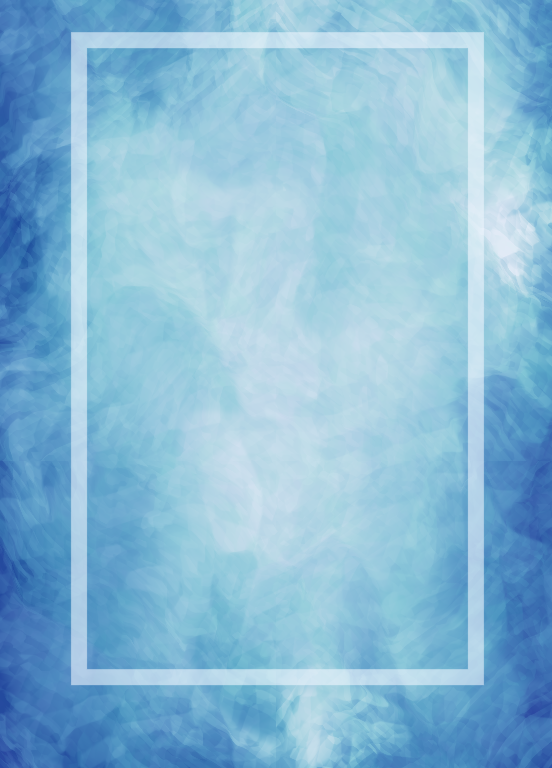
Write a Shadertoy shader that draws this background.

```glsl
// Icy blue brushed watercolour with dark edges and a translucent white frame.

vec3 hash3(vec2 p) {
    vec3 q = vec3(dot(p, vec2(127.1, 311.7)),
                  dot(p, vec2(269.5, 183.3)),
                  dot(p, vec2(419.2, 371.9)));
    return fract(sin(q) * 43758.5);
}

mat2 rotate(float a) {
    return mat2(cos(a), sin(a), -sin(a), cos(a));
}

// Soft-edged cellular noise: each cell holds a random triple in -1..1.
vec3 paintCells(vec2 p) {
    vec2 cell = floor(p);
    vec3 sum = vec3(0.0);
    float total = 0.0;
    for (int j = -1; j <= 1; j++)
    for (int i = -1; i <= 1; i++) {
        vec2 id = cell + vec2(i, j);
        vec3 h = hash3(id);
        vec2 d = p - id - 0.15 - 0.7 * h.xy;
        float w = exp(-24.0 * dot(d, d));
        sum += w * (2.0 * hash3(id + 37.0) - 1.0);
        total += w;
    }
    return sum / max(total, 1e-12);
}

// Broad lightness: dark borders plus soft pools of light and shade.
float washTone(vec2 uv) {
    const vec4 pools[12] = vec4[12](  // x, y, radius, strength
        vec4(0.02, 0.82, 0.09, -0.20), vec4(0.24, 0.95, 0.10, -0.25),
        vec4(0.82, 0.94, 0.16,  0.12), vec4(0.94, 0.70, 0.08,  0.40),
        vec4(0.57, 0.06, 0.07,  0.30), vec4(0.50, 0.35, 0.17,  0.14),
        vec4(0.20, 0.28, 0.13, -0.20), vec4(0.24, 0.76, 0.12,  0.13),
        vec4(0.85, 0.64, 0.07, -0.12), vec4(0.95, 0.28, 0.15, -0.20),
        vec4(0.72, 0.58, 0.08,  0.12), vec4(0.04, 0.20, 0.10, -0.10));
    vec2 q = clamp(uv, 0.0, 1.0);
    float tone = 0.74 - 0.50 * exp(-q.x / 0.10) - 0.36 * exp((q.x - 1.0) / 0.10)
                      - 0.45 * exp(-q.y / 0.12) - 0.10 * exp((q.y - 1.0) / 0.08);
    for (int i = 0; i < 12; i++) {
        vec2 d = (uv - pools[i].xy) / pools[i].z;
        tone += pools[i].w * exp(-0.7 * dot(d, d));
    }
    return tone;
}

vec3 bluePalette(float tone) {
    const vec3 blues[7] = vec3[7](
        vec3(0.14, 0.29, 0.62), vec3(0.22, 0.43, 0.69), vec3(0.29, 0.54, 0.75),
        vec3(0.39, 0.65, 0.80), vec3(0.56, 0.78, 0.86), vec3(0.72, 0.85, 0.90),
        vec3(0.87, 0.92, 0.96));
    float s = clamp(tone, 0.0, 1.0) * 6.0;
    int k = min(int(s), 5);
    return mix(blues[k], blues[k + 1], s - float(k));
}

void mainImage(out vec4 fragColor, in vec2 fragCoord) {
    vec2 uv = fragCoord / iResolution.xy;
    vec2 p = fragCoord / iResolution.y;

    // Brushwork is bolder towards the borders.
    vec2 fromCentre = abs(uv - 0.5) * 2.0;
    float border = smoothstep(0.55, 1.0, max(fromCentre.x, fromCentre.y));

    // Layered dabs, each turned and stretched along its own direction.
    vec2 warped = p + 0.012 * sin(p.yx * vec2(17.0, 23.0) + 2.0 * sin(p * 11.0));
    vec3 dabs = vec3(0.0);
    float scale = 8.0;
    float weight = 0.42;
    for (int i = 0; i < 5; i++) {
        float turn = 0.9 + 1.1 * sin(float(i) * 2.4);
        vec2 q = rotate(turn) * warped * scale * vec2(0.65, 1.35);
        dabs += weight * paintCells(q + float(i) * 19.0);
        warped += 0.10 / scale * dabs.yz;
        scale *= 1.9;
        weight *= 0.78;
    }

    // Dabs drag the wash sideways and vary its lightness.
    float tone = washTone(uv + dabs.xy * mix(0.025, 0.07, border));
    tone += dabs.z * mix(0.10, 0.16, border);

    // Thin dry-brush bristles.
    vec2 bristle = rotate(-0.75 * sign(0.5 - uv.x) * sign(uv.y - 0.4)) * warped;
    tone += paintCells(bristle * vec2(14.0, 110.0)).x * mix(0.012, 0.06, border);

    vec3 color = bluePalette(tone);
    color += vec3(0.035, -0.005, 0.015) * dabs.x;

    // Translucent rectangular frame.
    vec2 d = abs(uv - vec2(0.5027, 0.533)) - vec2(0.3595, 0.4147);
    d.x *= iResolution.x / iResolution.y;
    float band = abs(max(d.x, d.y)) - 0.0104;
    float aa = 0.75 / iResolution.y;
    color = mix(color, vec3(0.95, 0.97, 1.0), 0.58 * (1.0 - smoothstep(-aa, aa, band)));

    fragColor = vec4(clamp(color, 0.0, 1.0), 1.0);
}
```
